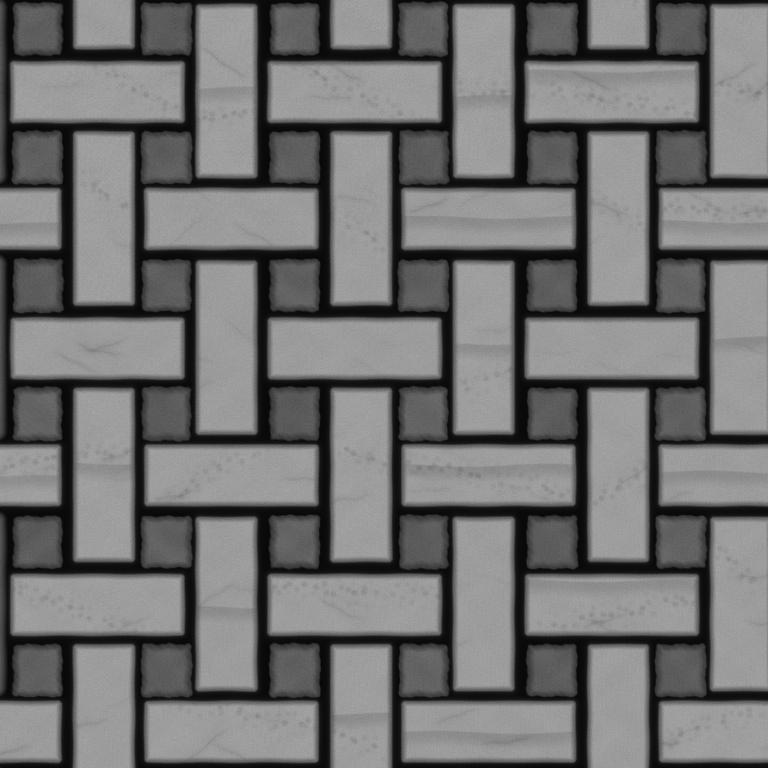
This pattern is drawn by a WebGL 1 fragment shader. Its source:

```glsl
precision highp float;
// Basket weave of pale marble bars around small dark stones, set in black grout.
// Each kind of piece is a rounded box repeated on a lattice; layered sines and
// cellular noise give every piece its own veins, smudges and ragged edge.

uniform vec2 u_resolution;

// Layout in canvas units, measured from the top left corner
const vec2 PERIOD = vec2(0.3349, 0.3339);
const vec2 BAR_HALF = vec2(0.1135, 0.0402);
const vec2 STONE_HALF = vec2(0.0322, 0.0342);
const vec2 FLAT_A = vec2(0.1270, 0.1198);
const vec2 FLAT_B = vec2(0.3014, 0.2850);
const vec2 UPRIGHT_A = vec2(0.2950, 0.1187);
const vec2 UPRIGHT_B = vec2(0.1354, 0.2845);
const vec2 STONE = vec2(0.0492, 0.0380);
const float CORNER = 0.005;

// Greys and finish
const float GROUT = 0.035;
const float MARBLE = 0.615;
const float MARBLE_EDGE = 0.36;
const float STONE_GREY = 0.375;
const float STONE_EDGE = 0.22;
const float VEIN_DEPTH = 0.10;
const float BAND_DEPTH = 0.065;
const float SMUDGE_DEPTH = 0.07;
const float GRAIN = 0.035;
const float GRAIN_CELLS = 700.0;

float hash(vec2 p) {
  return fract(sin(dot(p, vec2(127.1, 311.7))) * 43758.5);
}

// Distance to the nearest scattered feature point
float cellular(vec2 p) {
  vec2 base = floor(p);
  float nearest = 2.0;
  for (int y = -1; y <= 1; y++) {
    for (int x = -1; x <= 1; x++) {
      vec2 c = base + vec2(float(x), float(y));
      vec2 point = c + vec2(hash(c), hash(c + 19.3));
      nearest = min(nearest, distance(p, point));
    }
  }
  return nearest;
}

float roundedBox(vec2 p, vec2 halfSize) {
  vec2 e = abs(p) - halfSize + CORNER;
  return length(max(e, 0.0)) + min(max(e.x, e.y), 0.0) - CORNER;
}

// 1 well inside the shape, 0 outside, centred on the edge
float coverage(float d) {
  float soft = max(0.0016, 0.75 / u_resolution.y);
  return 1.0 - smoothstep(-soft, soft, d);
}

// Soft, broad layered sines in -1..1
float mottle(vec2 p, float seed) {
  float a = sin(p.x * 70.0 + 2.0 * sin(p.y * 55.0 + seed * 17.0) + seed * 40.0);
  float b = sin(p.y * 130.0 + 1.5 * sin(p.x * 95.0 + seed * 31.0));
  return 0.6 * a + 0.4 * b;
}

float marble(vec2 q, float seed) {
  float shade = MARBLE + 0.007 * mottle(q, seed) + 0.012 * (seed - 0.5);
  // Thin diagonal veins that fade in and out
  for (int i = 0; i < 3; i++) {
    vec2 key = vec2(seed * 91.0, float(i) * 7.0 + 1.0);
    float slope = mix(-0.75, 0.75, hash(key));
    float offset = mix(-0.045, 0.045, hash(key + 3.0));
    float wave = 0.003 * sin(q.x * 60.0 + seed * 50.0) + 0.001 * sin(q.x * 210.0);
    float v = q.y - slope * q.x - offset + wave;
    float fade = smoothstep(0.1, 0.9, sin(q.x * 38.0 + hash(key + 5.0) * 6.3));
    float vein = exp(-abs(v) / 0.0022) + 0.35 * exp(-abs(v) / 0.008);
    shade -= VEIN_DEPTH * 0.55 * fade * vein * hash(key + 9.0);
    // Broken smudges strung along the first vein
    if (i == 0) {
      float blot = 1.0 - smoothstep(0.1, 0.45, cellular(q * 75.0 + seed * 60.0));
      shade -= SMUDGE_DEPTH * blot * exp(-abs(v) / 0.010) * step(0.45, seed);
    }
  }
  // A level band, crisp above and diffuse below, on some bars
  float top = mix(-0.034, 0.01, hash(vec2(seed, 4.7)));
  float b = q.y - top + 0.002 * sin(q.x * 30.0 + seed * 20.0);
  float band = smoothstep(0.0, 0.003, b) * (1.0 - smoothstep(0.006, 0.026, b));
  return shade - BAND_DEPTH * band * step(0.55, hash(vec2(seed, 8.1)));
}

float layBar(float shade, vec2 p, vec2 center, vec2 halfSize, float kind) {
  vec2 cell = floor((p - center) / PERIOD + 0.5);
  vec2 q = p - center - cell * PERIOD;
  float seed = hash(cell + kind * 7.3);
  float d = roundedBox(q, halfSize);
  d += 0.0005 * sin(q.x * 75.0 + seed * 30.0) * sin(q.y * 80.0 + seed * 50.0);
  float body = mix(MARBLE_EDGE, marble(q, seed), smoothstep(0.0, 0.0085, -d));
  shade += 0.11 * exp(-max(d, 0.0) / 0.0026);
  // The column cut by the left border shows only its blurred rim
  float rim = 1.0 - smoothstep(0.0, 0.013, d);
  shade = max(shade, 0.30 * rim * step(cell.x, -0.5) * step(halfSize.x, halfSize.y));
  return mix(shade, body, coverage(d));
}

float layStone(float shade, vec2 p) {
  vec2 pitch = PERIOD * 0.5;
  vec2 cell = floor((p - STONE) / pitch + 0.5);
  vec2 q = p - STONE - cell * pitch;
  float seed = hash(cell + 41.0);
  float d = roundedBox(q, STONE_HALF);
  d += 0.0009 * sin(q.y * 170.0 + seed * 40.0) + 0.0008 * sin(q.x * 210.0 + seed * 70.0);
  d += 0.0004 * sin((q.x - q.y) * 520.0 + seed * 20.0);
  float face = STONE_GREY + 0.04 * (seed - 0.5) + 0.018 * mottle(q, seed);
  float body = mix(STONE_EDGE, face, smoothstep(0.0, 0.011, -d));
  return mix(shade, body, coverage(d));
}

void main() {
  vec2 p = gl_FragCoord.xy / u_resolution;
  p.y = 1.0 - p.y;
  float shade = layStone(GROUT, p);
  shade = layBar(shade, p, FLAT_A, BAR_HALF, 1.0);
  shade = layBar(shade, p, FLAT_B, BAR_HALF, 2.0);
  shade = layBar(shade, p, UPRIGHT_A, BAR_HALF.yx, 3.0);
  shade = layBar(shade, p, UPRIGHT_B, BAR_HALF.yx, 4.0);
  // Fine grain, weaker in the grout
  float grain = hash(floor(p * GRAIN_CELLS)) - 0.5;
  shade += GRAIN * grain * smoothstep(0.0, 0.35, shade);
  gl_FragColor = vec4(vec3(shade), 1.0);
}
```
